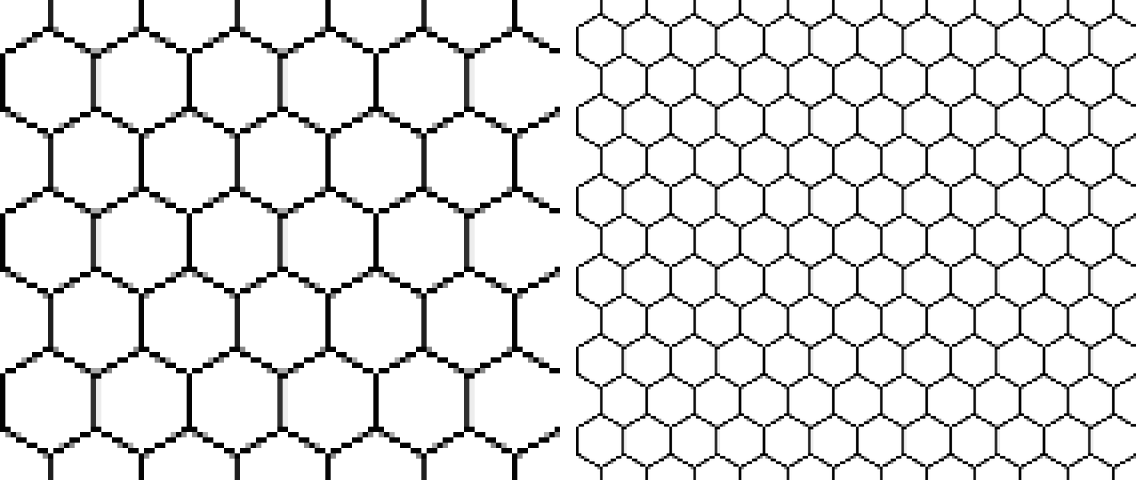
Left, the tile; right, the same tile 2 across and 2 down.
A WebGL 1 fragment shader for this pattern:

```glsl
precision highp float;
// Black honeycomb outline on white, drawn in coarse square blocks, six cells across and six rows down.

uniform vec2 u_resolution;

// Shade of a slanted edge, from the distance between block row and edge height
float slantShade(float d) {
  if (d < 0.5) return 0.01;
  if (d < 0.58) return 0.53;
  return d < 0.66 ? 0.65 : 1.0;
}

// One if the block lies in the given column
float inColumn(float x, float column) {
  return 1.0 - step(0.5, abs(x - column));
}

// Shade of one block; the tile is 35 by 30 blocks, rows counted from the top
float blockShade(vec2 block) {
  vec2 b = mod(block, vec2(35.0, 30.0));

  // Two mirrored zigzags bound each row of cells
  float fromPeak = abs(mod(b.x, 17.5) - 8.75);
  float upper = 4.85 + 0.577 * fromPeak;
  float lower = 29.75 - upper;
  float shade = min(slantShade(abs(b.y - upper)), slantShade(abs(b.y - lower)));

  // Upright edges join the zigzags, with uneven darkness where they miss the block grid
  float upright = 1.0;
  if (b.y > 9.5 && b.y < 20.5) {
    upright -= 0.99 * inColumn(b.x, 0.0);
    upright -= 0.81 * inColumn(b.x, 17.0);
    upright -= 0.07 * inColumn(b.x, 18.0);
  } else if (b.y < 5.5 || b.y > 24.5) {
    upright -= 0.88 * inColumn(b.x, 9.0);
    upright -= 0.98 * inColumn(b.x, 26.0);
  }
  return min(shade, upright);
}

void main() {
  vec2 uv = gl_FragCoord.xy / u_resolution;
  vec2 grid = vec2(105.0, 90.0);
  vec2 p = vec2(uv.x, 1.0 - uv.y) * grid - 0.5;

  // Blend neighbouring blocks over one screen pixel
  vec2 cell = floor(p);
  vec2 blend = clamp((fract(p) - 0.5) * u_resolution / grid + 0.5, 0.0, 1.0);
  float top = mix(blockShade(cell), blockShade(cell + vec2(1.0, 0.0)), blend.x);
  float bottom = mix(blockShade(cell + vec2(0.0, 1.0)), blockShade(cell + 1.0), blend.x);

  gl_FragColor = vec4(vec3(mix(top, bottom, blend.y)), 1.0);
}
```
